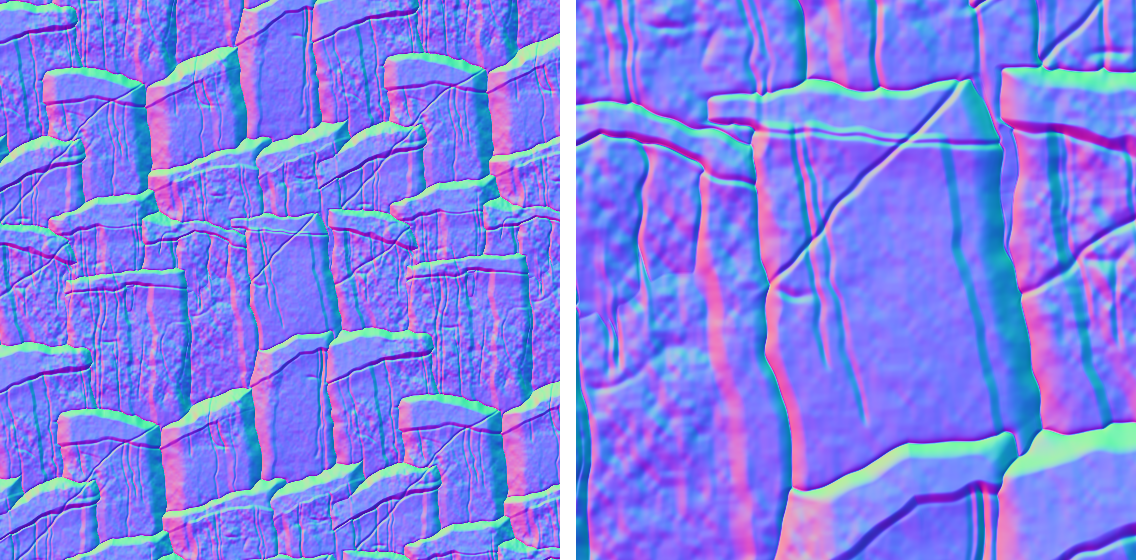
Left, the full canvas; right, a detail of the centre.
Reproduce this texture map procedurally as a Shadertoy shader.

```glsl
// Tangent-space normal map of a stacked, cracked rock cliff.

const float TILE = 0.61;         // size of one repeat on the canvas
const float TILT = 0.0427;       // rotation of the repeat, radians
const vec2  GRID = vec2(4.0, 3.0); // blocks per repeat
const float SEED = 17.0;
const float STEP = 0.04;         // how far lower blocks stand in front
const float LEFT_SLOPE = 1.1;
const float RIGHT_SLOPE = 1.4;
const float TOP_SLOPE = 2.2;
const float BEVEL = 0.012;       // softness of block edges
const float CAP_TILT = 0.1;      // slope of the cap on each block
const float CAP_DROP = 0.012;    // undercut below the cap
const float UNDERCUT = 0.36;     // backward curve of the lower face
const float CREASE = 0.007;      // depth of the seam between blocks
const float CRACK_DEPTH = 0.0062;
const float CRACK_WIDTH = 0.0036;
const float PINK_FACET = 0.02;   // broad rise of a vertical facet
const float TEAL_FACET = 0.013;  // sharp fall of a vertical facet
const float GRAIN = 0.0056;      // fine chipped relief
const float SAMPLE_STEP = 0.0016;

vec4 hash4(vec2 p) {
    vec4 q = fract(p.xyxy * vec4(0.1031, 0.1030, 0.0973, 0.1099));
    q += dot(q, q.wzxy + 33.33);
    return fract((q.xxyz + q.yzzw) * q.zywx);
}

// Value noise that repeats with the tile; freq holds whole numbers.
float noise(vec2 p, vec2 freq) {
    vec2 q = p * freq, i = floor(q), f = fract(q);
    f = f * f * (3.0 - 2.0 * f);
    vec2 lo = mod(i, freq) + SEED, hi = mod(i + 1.0, freq) + SEED;
    float bottom = mix(hash4(lo).x, hash4(vec2(hi.x, lo.y)).x, f.x);
    float top = mix(hash4(vec2(lo.x, hi.y)).x, hash4(hi).x, f.x);
    return mix(bottom, top, f.y) - 0.5;
}

float smoothMin(float a, float b) {
    float h = max(BEVEL - abs(a - b), 0.0) / BEVEL;
    return min(a, b) - 0.25 * h * h * BEVEL;
}

float groove(float d) {
    return exp(-d * d / (CRACK_WIDTH * CRACK_WIDTH));
}

// Height of one leaning block with a cap, cracks and facets.
float block(vec2 p, vec2 cell) {
    vec2 id = mod(cell, GRID) + SEED;
    vec4 a = hash4(id), b = hash4(id + 41.0), c = hash4(id + 83.0);
    vec2 center = (cell + 0.5 + (a.xy - 0.5) * vec2(0.4, 0.95)) / GRID;
    vec2 d = p - center;
    float halfWidth = mix(0.075, 0.165, a.z);

    // Outline: slanted top and leaning sides
    float depth = (a.w - 0.4) * 0.6 * d.x - 0.25 * b.x * abs(d.x) - d.y;
    float below = max(depth, 0.0);
    float x = d.x - (b.y - 0.35) * 0.18 * below;
    float right = halfWidth - x + (b.z - 0.5) * 0.08 * below;
    float edge = smoothMin((x + halfWidth) * LEFT_SLOPE, right * RIGHT_SLOPE);
    edge = smoothMin(edge, depth * TOP_SLOPE);
    float h = smoothMin(edge, 0.0) - STEP * center.y;
    if (edge < -0.1) return h;

    // Cap, undercut and receding lower face
    float cap = max(mix(0.025, 0.075, b.w * b.w) + (c.x - 0.5) * 0.5 * x, 0.02);
    float drop = depth - cap;
    float face = smoothstep(0.0, 0.012, drop);
    float lower = max(depth - 0.12, 0.0);
    h += CAP_TILT * min(below, cap) - CAP_DROP * mix(0.4, 1.0, c.w) * face;
    h -= 0.01 * smoothstep(0.0, 0.06, drop);
    h -= CRACK_DEPTH * groove(drop - 0.012) * c.z;
    h -= UNDERCUT * mix(0.75, 1.15, c.y) * lower * lower;

    // Vertical facets and cracks
    for (int i = 0; i < 6; i++) {
        vec4 k = hash4(id + 7.3 * float(i + 1));
        float across = x - (k.x - 0.5) * 1.8 * halfWidth + (k.z - 0.5) * 0.12 * below;
        float reach = mix(0.1, 0.5, k.y);
        float ends = face * (1.0 - smoothstep(reach, reach + 0.02, depth));
        if (i == 0) h += PINK_FACET * k.w * smoothstep(-0.01, 0.01, across) * face;
        else if (i == 1) h -= TEAL_FACET * k.w * smoothstep(-0.006, 0.006, across) * face;
        else h -= CRACK_DEPTH * mix(0.4, 1.0, k.w) * groove(across) * ends;
    }

    // One diagonal crack on some blocks, and a short nick
    float angle = mix(0.35, 0.9, c.z) * sign(c.x - 0.3);
    float diagonal = dot(d + vec2(0.0, 0.12), vec2(-sin(angle), cos(angle)));
    h -= CRACK_DEPTH * groove(diagonal) * step(0.6, c.w);
    vec2 nick = (d - vec2((c.y - 0.5) * halfWidth, -0.1 - 0.12 * c.z)) / vec2(0.018, 0.005);
    return h - 0.006 * exp(-dot(nick, nick));
}

// Front-most block, a seam where two blocks meet, and surface relief.
float height(vec2 p) {
    vec2 wobble = vec2(noise(p, vec2(9.0, 11.0)), noise(p + 0.37, vec2(11.0, 9.0))) * 0.02;
    wobble += vec2(noise(p, vec2(42.0)), noise(p + 0.61, vec2(42.0))) * 0.008;
    vec2 q = p + wobble, home = floor(q * GRID);
    float first = -9.0, second = -9.0;
    for (int j = -1; j <= 2; j++)
        for (int i = -1; i <= 1; i++) {
            float h = block(q, home + vec2(i, j));
            second = max(second, min(first, h));
            first = max(first, h);
        }
    float relief = first - CREASE * exp((second - first) / 0.006);
    float rough = smoothstep(-0.25, 0.3, noise(p + 0.2, vec2(7.0)));
    relief += 0.01 * noise(p, vec2(9.0, 6.0));
    relief += (0.2 + rough) * 0.008 * noise(p, vec2(34.0, 22.0));
    relief += (0.4 + rough) * GRAIN * noise(p, vec2(72.0, 58.0));
    relief += (0.4 + rough) * 0.4 * GRAIN * noise(p, vec2(131.0, 117.0));

    // Thin irregular chips where the stone is rough
    float chip = groove(noise(q + 0.13, vec2(15.0, 8.0)) * 0.09);
    return relief - 0.004 * chip * smoothstep(0.5, 0.8, rough);
}

void mainImage(out vec4 fragColor, in vec2 fragCoord) {
    vec2 uv = fragCoord / iResolution.y;
    float s = sin(TILT), c = cos(TILT);
    vec2 p = vec2(c * uv.x + s * uv.y, c * uv.y - s * uv.x) / TILE;
    vec2 e = vec2(SAMPLE_STEP, 0.0);
    vec2 slope = vec2(height(p + e.xy) - height(p - e.xy),
                      height(p + e.yx) - height(p - e.yx)) / (2.0 * SAMPLE_STEP);
    vec3 normal = normalize(vec3(slope.x, -slope.y, 1.0)); // red axis points left
    fragColor = vec4(0.5 + 0.5 * normal, 1.0);
}
```
